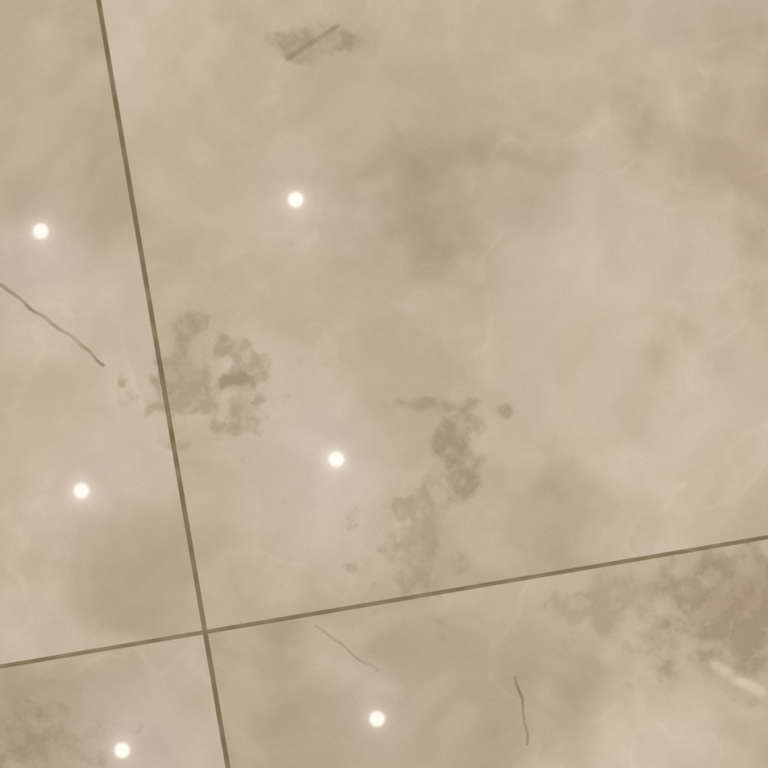
This texture is drawn by a WebGL 2 fragment shader. Its source:

```glsl
#version 300 es
precision highp float;

uniform vec2 u_resolution;
out vec4 fragColor;

const vec3 STONE = vec3(0.755, 0.685, 0.590);
const vec3 SHADE = vec3(0.700, 0.625, 0.530);
const vec3 PALE = vec3(0.800, 0.735, 0.665);
const vec3 STAIN = vec3(0.625, 0.555, 0.450);
const vec3 GROUT = vec3(0.47, 0.40, 0.30);
const vec3 LAMP = vec3(1.0, 0.99, 0.94);

const vec2 CROSSING = vec2(0.267, 0.177);
const float TILT = 0.167;
const float TILE_SIZE = 1.05;

float hash(vec2 p) {
  vec3 q = fract(vec3(p.xyx) * 0.1031);
  q += dot(q, q.yzx + 33.33);
  return fract((q.x + q.y) * q.z);
}

float noise(vec2 p) {
  vec2 cell = floor(p), f = fract(p);
  f = f * f * (3.0 - 2.0 * f);
  float low = mix(hash(cell), hash(cell + vec2(1, 0)), f.x);
  float high = mix(hash(cell + vec2(0, 1)), hash(cell + vec2(1, 1)), f.x);
  return mix(low, high, f.y);
}

float fbm(vec2 p) {
  float sum = 0.0, weight = 0.5;
  for (int i = 0; i < 5; i++) {
    sum += weight * noise(p);
    p = mat2(1.6, 1.2, -1.2, 1.6) * p + 7.3;
    weight *= 0.5;
  }
  return sum / 0.97;
}

// Broad soft patch of light or shade
float glow(vec2 p, vec2 centre, vec2 radius) {
  vec2 d = (p - centre) / radius;
  return exp(-dot(d, d));
}

// Ragged stain, worn through in places
float blotch(vec2 p, vec2 centre, vec2 radius, float ragged) {
  float d = length((p - centre) / radius) + (fbm(p * 38.0) - 0.5) * ragged;
  float worn = smoothstep(0.28, 0.62, fbm(p * 75.0 + 5.0));
  return (1.0 - smoothstep(0.35, 1.1, d)) * mix(0.45, 1.0, worn);
}

// Thin wavering crack from a to b
float crack(vec2 p, vec2 a, vec2 b, float width) {
  p += (vec2(noise(p * 45.0), noise(p * 45.0 + 19.0)) - 0.5) * 0.006;
  vec2 along = b - a;
  float t = clamp(dot(p - a, along) / dot(along, along), 0.0, 1.0);
  float d = length(p - a - along * t);
  return (1.0 - smoothstep(width * 0.2, width * 1.5, d)) * (0.35 + 0.65 * noise(p * 60.0));
}

float joint(float d, float halfWidth, float pixel) {
  return 1.0 - smoothstep(halfWidth - pixel, halfWidth + pixel, abs(d));
}

// Clouded stone, shifted for each tile
vec3 stone(vec2 p, vec2 tile) {
  vec2 q = p + 9.0 * vec2(hash(tile + 20.0), hash(tile + 51.0));
  float warp = fbm(q * 3.0);
  float cloud = fbm(q * 5.0 + warp * 2.0);
  float mottle = fbm(q * 20.0 + warp * 3.0);
  vec3 colour = mix(SHADE, STONE, smoothstep(0.25, 0.62, cloud));
  colour = mix(colour, PALE, 0.6 * smoothstep(0.42, 0.68, fbm(q * 6.0 + 40.0)));
  float vein = 1.0 - smoothstep(0.0, 0.02, abs(fbm(q * 4.0 + 31.0) - 0.5));
  colour += 0.025 * vein * mottle;
  return colour + (mottle - 0.5) * 0.06;
}

// Light and shade across the floor
float broadTone(vec2 p, float lower) {
  float tone = 0.030 * glow(p, vec2(0.86, 0.60), vec2(0.22, 0.32));
  tone += 0.035 * glow(p, vec2(0.24, 0.96), vec2(0.15, 0.10));
  tone += 0.030 * lower * glow(p, vec2(0.85, 0.05), vec2(0.13, 0.07));
  tone -= 0.030 * glow(p, vec2(0.60, 0.68), vec2(0.16, 0.20));
  tone -= 0.035 * glow(p, vec2(0.95, 0.99), vec2(0.20, 0.06));
  return tone - 0.055 * lower * glow(p, vec2(0.10, 0.08), vec2(0.17, 0.12));
}

float stains(vec2 p, float lower) {
  float s = 0.80 * blotch(p, vec2(0.590, 0.405), vec2(0.040, 0.065), 1.6);
  s = max(s, 0.60 * blotch(p, vec2(0.265, 0.500), vec2(0.075, 0.07), 2.8));
  s = max(s, 0.90 * blotch(p, vec2(0.295, 0.502), vec2(0.045, 0.02), 2.0));
  s = max(s, 0.85 * blotch(p, vec2(0.658, 0.465), vec2(0.013), 0.4));
  s = max(s, 0.60 * blotch(p, vec2(0.565, 0.472), vec2(0.05, 0.014), 2.4));
  s = max(s, 0.70 * blotch(p, vec2(0.415, 0.948), vec2(0.05, 0.03), 2.4));
  s = max(s, 0.50 * blotch(p, vec2(0.540, 0.290), vec2(0.06, 0.07), 3.0));
  s = max(s, 0.80 * lower * blotch(p, vec2(0.970, 0.200), vec2(0.15, 0.11), 1.2));
  s = max(s, 0.45 * lower * blotch(p, vec2(0.780, 0.215), vec2(0.08, 0.06), 1.8));
  return max(s, 0.85 * lower * blotch(p, vec2(0.03, 0.04), vec2(0.12, 0.05), 1.8));
}

float cracks(vec2 p) {
  float c = crack(p, vec2(0.0, 0.632), vec2(0.135, 0.526), 0.0028);
  c = max(c, crack(p, vec2(0.673, 0.12), vec2(0.687, 0.03), 0.002));
  c = max(c, 0.6 * crack(p, vec2(0.41, 0.185), vec2(0.49, 0.125), 0.002));
  return max(c, 0.7 * crack(p, vec2(0.375, 0.925), vec2(0.44, 0.965), 0.004));
}

// Lamps reflected in two columns of three
vec3 addLamps(vec3 colour, vec2 p, float pixel) {
  for (int i = 0; i < 6; i++) {
    vec2 centre = vec2(0.053, 0.699) + float(i % 2) * vec2(0.332, 0.041)
                + float(i / 2) * vec2(0.053, -0.338);
    float d = length(p - centre);
    colour += vec3(0.030, 0.034, 0.055) * glow(p, centre, vec2(0.08, 0.10));
    colour += 0.13 * exp(-d * d * 3500.0);
    colour = mix(colour, LAMP, 1.0 - smoothstep(0.008 - pixel, 0.012 + pixel, d));
  }
  return colour;
}

void main() {
  vec2 p = gl_FragCoord.xy / u_resolution;
  float pixel = 1.0 / min(u_resolution.x, u_resolution.y);

  // Tilted tile grid, measured from the crossing of the joints
  vec2 grid = mat2(cos(TILT), -sin(TILT), sin(TILT), cos(TILT)) * (p - CROSSING) / TILE_SIZE;
  vec2 toJoint = (fract(grid + 0.5) - 0.5) * TILE_SIZE;
  float lower = step(grid.y, 0.0);

  vec3 colour = stone(p, floor(grid)) + broadTone(p, lower);
  colour = mix(colour, STAIN, stains(p, lower));
  colour = mix(colour, GROUT, 0.65 * cracks(p));
  colour += 0.12 * crack(p, vec2(0.93, 0.135), vec2(0.99, 0.10), 0.007);

  // Worn grout
  float wear = 0.7 + 0.3 * noise(p * 60.0);
  float grout = max(joint(toJoint.x, 0.0031, pixel), 0.9 * joint(toJoint.y, 0.0027, pixel));
  colour = mix(colour, GROUT, grout * wear);

  colour = addLamps(colour, p, pixel);
  colour += (hash(floor(p * 512.0)) - 0.5) * 0.012;
  fragColor = vec4(colour, 1.0);
}
```
